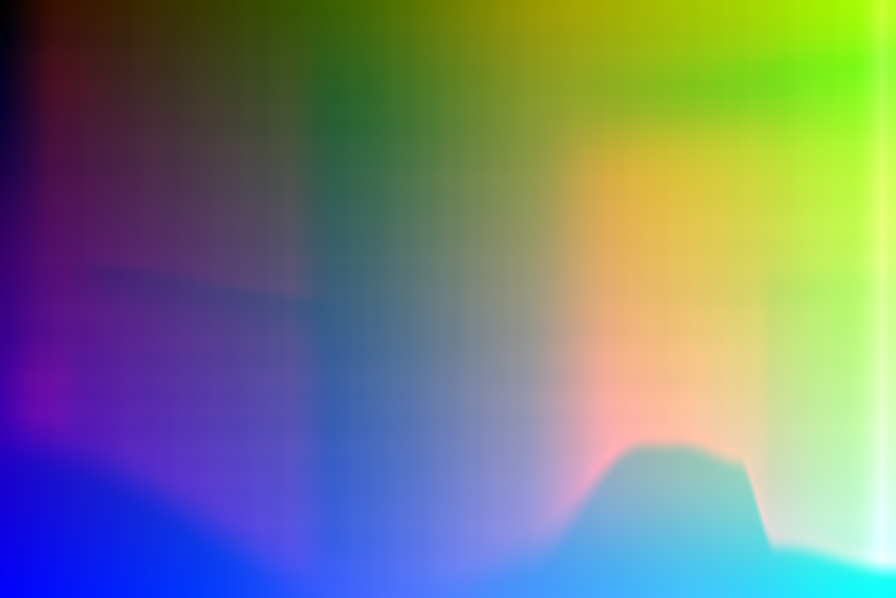
Write a Shadertoy shader that draws this texture map.

```glsl
// A smooth colour map: green follows x and blue follows depth from the top,
// while red is sculpted from soft ramps, a warm ridge and a rolling horizon.
// Stretched gradient noise adds faint streaks.

vec2 hashGradient(vec2 cell) {
    vec2 h = vec2(dot(cell, vec2(127.1, 311.7)), dot(cell, vec2(269.5, 183.3)));
    return fract(sin(h) * 43758.5) * 2.0 - 1.0;
}

float gradientNoise(vec2 p) {
    vec2 i = floor(p), f = fract(p);
    vec2 w = f * f * f * (f * (f * 6.0 - 15.0) + 10.0);
    vec2 e = vec2(1.0, 0.0);
    float low = mix(dot(hashGradient(i), f), dot(hashGradient(i + e), f - e), w.x);
    float high = mix(dot(hashGradient(i + e.yx), f - e.yx),
                     dot(hashGradient(i + 1.0), f - 1.0), w.x);
    return mix(low, high, w.y);
}

float glow(vec2 p, vec2 center, vec2 size) {
    vec2 d = (p - center) / size;
    return exp(-dot(d, d));
}

// Depth of the cool lower region: left hill, central valley, dome, right shelf
float horizonDepth(float x) {
    return 0.71 + 0.23 * smoothstep(0.03, 0.40, x)
         - 0.06 * smoothstep(0.48, 0.62, x) - 0.14 * smoothstep(0.59, 0.72, x)
         + 0.03 * smoothstep(0.76, 0.83, x) + 0.14 * smoothstep(0.825, 0.865, x)
         + 0.04 * smoothstep(0.87, 1.0, x);
}

// Red above the horizon
float upperRed(float x, float depth) {
    float red = mix(0.22, 0.34, smoothstep(0.0, 0.5, depth));
    red *= mix(smoothstep(-0.005, 0.07, x), 1.0, 0.65 * smoothstep(0.1, 0.45, depth));
    red -= 0.12 * smoothstep(0.32, 0.375, x) * smoothstep(0.0, 0.2, depth);
    red += 0.42 * smoothstep(0.34, 0.66, x);

    // Warm ridge, fading to the right with a vertical seam
    float ridge = smoothstep(0.58, 0.70, x) * smoothstep(0.12, 0.32, depth);
    ridge *= 1.0 - 0.5 * smoothstep(0.74, 0.95, x);
    red += ridge * (0.27 + 0.08 * smoothstep(0.45, 0.7, depth));
    red -= 0.06 * smoothstep(0.845, 0.865, x) * smoothstep(0.4, 0.5, depth);

    // Slanted cool fold on the left and green band in the upper right
    float fold = depth - 0.44 - 0.26 * (x - 0.1);
    red -= 0.07 * exp(-pow(fold / 0.06, 2.0)) * smoothstep(-0.02, 0.015, fold)
         * smoothstep(0.06, 0.14, x) * (1.0 - smoothstep(0.33, 0.38, x));
    float band = (depth - 0.15 + 0.2 * (x - 0.75)) / 0.05;
    red -= 0.10 * exp(-band * band) * smoothstep(0.6, 0.9, x);

    // Magenta and dark red patches at the left edge
    vec2 p = vec2(x, depth);
    red += 0.10 * glow(p, vec2(0.04, 0.66), vec2(0.035, 0.08));
    red += 0.05 * glow(p, vec2(0.06, 0.14), vec2(0.05, 0.06));
    return red;
}

// Red below the horizon
float lowerRed(float x, float depth) {
    float hill = 0.5 * (1.0 - depth);
    float valley = 0.29;
    float dome = 0.59 - 0.33 * smoothstep(0.77, 1.0, depth)
               - 0.2 * smoothstep(0.75, 1.0, x) * smoothstep(0.85, 1.0, depth);
    float red = mix(hill, valley, smoothstep(0.2, 0.45, x));
    return mix(red, dome, smoothstep(0.48, 0.68, x));
}

void mainImage(out vec4 fragColor, in vec2 fragCoord) {
    vec2 uv = fragCoord / iResolution.xy;
    float x = uv.x, depth = 1.0 - uv.y;

    // Red blended across the horizon, crisp on the dome
    float below = depth - horizonDepth(x);
    float crisp = smoothstep(0.6, 0.7, x);
    float lower = smoothstep(-0.02, mix(0.09, 0.025, crisp), below);
    float red = mix(upperRed(x, depth), lowerRed(x, depth), lower);
    red += 0.06 * crisp * exp(-pow((below + 0.005) / 0.018, 2.0));

    // Green and blue ramps
    float green = x + 0.025 * smoothstep(0.84, 0.92, x);
    float blue = depth - 0.08 * sin(3.14159 * depth) * smoothstep(0.6, 0.75, x);
    vec3 color = vec3(red, green, blue);

    // Pale strip along the right edge
    float strip = smoothstep(0.95, 0.985, x);
    color += vec3(0.09, 0.0, 0.12) * strip * (1.0 - lower);
    color += 0.06 * exp(-pow((x - 0.984) / 0.006, 2.0)) * (1.0 - lower);

    // Faint horizontal and vertical streaks
    float across = gradientNoise(uv * vec2(3.0, 26.0));
    float upright = gradientNoise(uv * vec2(60.0, 2.0) + 17.0);
    color += (0.022 * across + 0.016 * upright) * vec3(1.0, 0.5, 0.4) * (1.0 - lower);

    fragColor = vec4(clamp(color, 0.0, 1.0), 1.0);
}
```
